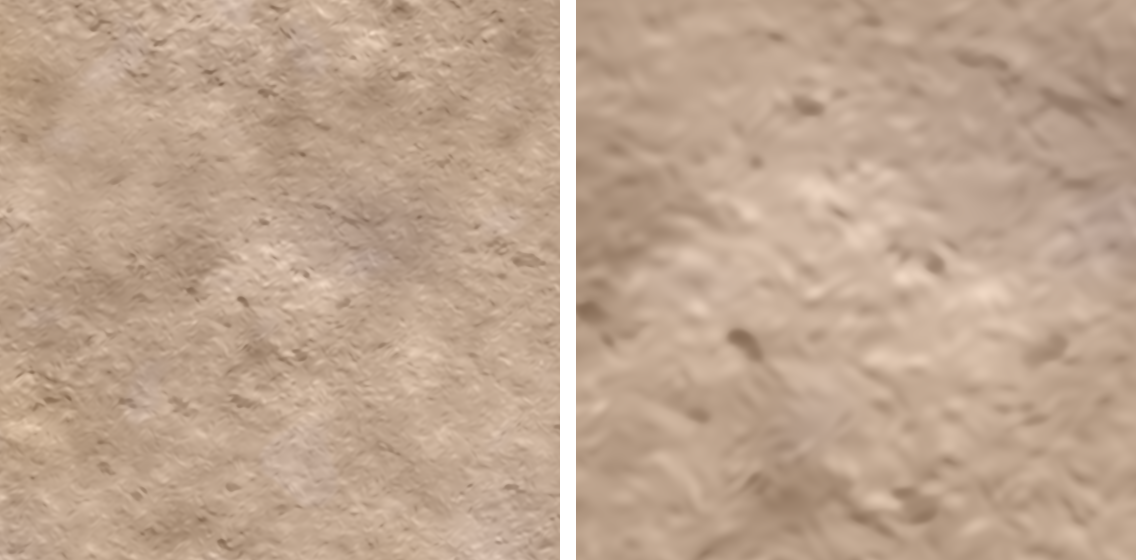
Left, the full canvas; right, a detail of the centre.
Reproduce this texture procedurally as a WebGL 2 fragment shader.

```glsl
#version 300 es
precision highp float;
// Weathered sandstone: soft, mostly horizontal grains in low relief, with crevices and pale patches.

#define STONE vec3(0.742, 0.641, 0.553)    // mean colour
#define TONE vec3(0.047, 0.048, 0.048)     // colour step per unit of tone
#define GRAIN_SCALE 40.0                   // main grains across the canvas
#define GRAIN_AMOUNT 0.86
#define GRAIN_TILT 0.70                    // spread of grain angles, radians
#define STRETCH 2.8                        // squared length to width of a grain
#define LIGHT_STEP vec2(0.0015, 0.0065)    // relief offset towards the light
#define PATCH_SCALE 4.2
#define PATCH_AMOUNT 0.64
#define PIT_SCALE 21.0
#define PIT_AMOUNT 1.5
#define HUE_DRIFT 0.011

uniform vec2 u_resolution;
out vec4 fragColor;

vec4 hash4(vec2 cell) {
    vec4 h = fract(cell.xyxy * vec4(0.1031, 0.1030, 0.0973, 0.1099));
    h += dot(h, h.wzxy + 33.33);
    return fract((h.xxyz + h.yzzw) * h.zywx);
}

// Cellular noise of signed oval spots, one per cell; mean 0, deviation near 1.
float spots(vec2 p, float tilt) {
    vec2 base = floor(p);
    float sum = 0.0;
    for (int y = -1; y <= 1; y++) {
        for (int x = -1; x <= 1; x++) {
            vec2 cell = base + vec2(x, y);
            vec4 rnd = hash4(cell + 71.0);
            vec2 d = p - cell - rnd.xy;
            float angle = (rnd.z * 2.0 - 1.0) * tilt;
            float c = cos(angle), s = sin(angle);
            d = vec2(c * d.x + s * d.y, c * d.y - s * d.x);
            float falloff = max(0.0, 1.0 - d.x * d.x - STRETCH * d.y * d.y);
            sum += (rnd.w * 2.0 - 1.0) * falloff * falloff * falloff;
        }
    }
    return sum * 3.35;
}

// Height of the stone surface from three sizes of grain.
float surfaceHeight(vec2 p) {
    vec2 q = p * GRAIN_SCALE;
    return 0.60 * spots(q, GRAIN_TILT)
         + 0.42 * spots(q * 1.93 + 17.3, GRAIN_TILT * 1.5)
         + 0.42 * spots(q * 0.49 + 41.7, GRAIN_TILT);
}

void main() {
    vec2 uv = gl_FragCoord.xy / min(u_resolution.x, u_resolution.y);

    // Layered sines bend the grains out of regular ovals.
    vec2 p = uv + 0.0025 * sin(uv.yx * vec2(61.0, 47.0) + 2.0 * sin(uv * 23.0))
                + 0.0008 * sin(uv.yx * vec2(163.0, 139.0) + 2.0 * sin(uv * 71.0));

    // Broad patches set the tone, the roughness and the hue.
    float patches = 0.75 * spots(p * PATCH_SCALE + 5.2, 3.14)
                  + 0.60 * spots(p * PATCH_SCALE * 2.2 + 29.1, 3.14)
                  + 0.35 * spots(p * PATCH_SCALE * 4.1 + 97.5, 1.2);
    float rough = clamp(0.93 + 0.28 * spots(p * 3.7 + 83.4, 3.14), 0.5, 1.45);
    float hue = spots(p * 3.1 + 57.6, 3.14);

    // Upward slopes catch the light; lower edges fall into shade.
    float relief = surfaceHeight(p) - 0.55 * surfaceHeight(p + LIGHT_STEP);
    float tone = GRAIN_AMOUNT * rough * relief + PATCH_AMOUNT * patches;

    // Crevices: shaded edges deepen where the stone is hollow.
    float hollow = spots(p * PIT_SCALE + 11.9, GRAIN_TILT);
    float pit = smoothstep(1.3, 3.2, 0.85 * hollow - relief);
    tone -= PIT_AMOUNT * pit * rough;

    // Worn pale patches, slightly greyer than the rest.
    float worn = smoothstep(1.1, 2.6, spots(p * 8.0 + 63.7, 3.14));
    tone += 0.7 * worn + 0.08;

    vec3 colour = STONE + TONE * tone;
    colour += HUE_DRIFT * hue * vec3(0.1, -0.2, -1.0);
    colour += worn * vec3(-0.006, 0.0, 0.018);
    fragColor = vec4(clamp(colour, 0.0, 1.0), 1.0);
}
```
